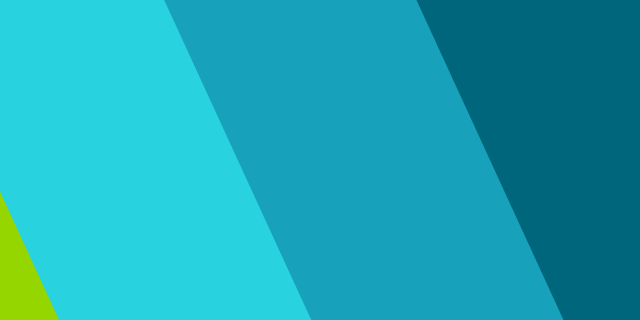
This background is drawn by a Shadertoy shader. Its source:

```glsl
// Colours, from left to right
const vec3 LIME = vec3(0.584, 0.840, 0.000);
const vec3 CYAN = vec3(0.161, 0.824, 0.875);
const vec3 BLUE = vec3(0.094, 0.631, 0.733);
const vec3 TEAL = vec3(0.000, 0.400, 0.486);

// Layout, in units of the canvas height
const float FIRST_EDGE = 0.1845;  // foot of the leftmost edge
const float BAND_WIDTH = 0.7882;  // horizontal distance between edges
const float LEAN = 0.4596;        // leftward shift per unit of height
const int EDGE_COUNT = 3;

// Signed distance to a leaning edge, positive on its right
float edgeDistance(vec2 p, float foot) {
    return (p.x + LEAN * p.y - foot) / length(vec2(1.0, LEAN));
}

void mainImage(out vec4 fragColor, in vec2 fragCoord) {
    vec2 p = fragCoord / iResolution.y;
    float pixel = 1.0 / iResolution.y;
    vec3 bandColours[EDGE_COUNT] = vec3[EDGE_COUNT](CYAN, BLUE, TEAL);

    // Each band covers everything to the right of its edge
    vec3 colour = LIME;
    for (int i = 0; i < EDGE_COUNT; i++) {
        float d = edgeDistance(p, FIRST_EDGE + float(i) * BAND_WIDTH);
        float coverage = clamp(d / pixel + 0.5, 0.0, 1.0);
        colour = mix(colour, bandColours[i], coverage);
    }

    fragColor = vec4(colour, 1.0);
}
```
